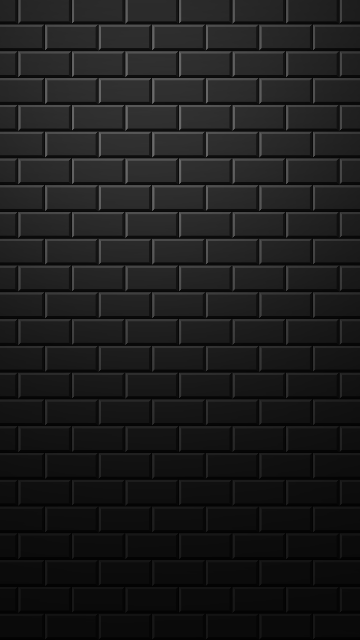
Reproduce this pattern procedurally as a Shadertoy shader.

```glsl
const float ROWS = 23.9;          // brick rows per canvas height
const vec2 BRICK = vec2(2.0, 1.0); // brick pitch in row heights
const vec2 ORIGIN = vec2(0.669, -0.1);
const float GAP = 0.015;           // half the joint width
const float BEVEL = 0.085;

// Blend from 0 to 1 as d crosses zero, over about one pixel
float cover(float d, float px) {
    return smoothstep(-0.5 * px, 0.5 * px, d);
}

// Soft pool of light, falling off from its centre
float spotlight(vec2 p, vec2 centre, float falloff) {
    vec2 d = p - centre;
    return 0.035 + 0.155 * exp(-falloff * dot(d, d));
}

// Faint horizontal grain from layered sines
float grain(vec2 p, float seed) {
    return 0.5 * sin(p.y * 17.0 + p.x * 0.8 + seed)
         + 0.3 * sin(p.y * 31.0 - p.x * 1.3 + seed * 2.0);
}

// Relative brightness of a brick; local is 0 at its top left corner
float brickShade(vec2 local, vec2 id, float px) {
    vec2 nearSide = local - GAP;          // from left and top
    vec2 farSide = BRICK - local - GAP;   // from right and bottom
    float lit = min(nearSide.x, nearSide.y);
    float shaded = min(farSide.x, farSide.y);
    float edge = min(lit, shaded);

    // Mitred bevels: bright left and top, dark right and bottom
    float bright = mix(2.2, 1.8, cover(nearSide.x - nearSide.y, px));
    float dark = mix(0.5, 0.28, cover(farSide.x - farSide.y, px));
    float bevel = mix(bright, dark, cover(lit - shaded, px));

    // Nearly flat face with a gentle slope
    float seed = dot(id, vec2(2.4, 4.1));
    float face = 1.04 - 0.08 * local.y + 0.012 * grain(local, seed);

    float shade = mix(bevel, face, cover(edge - BEVEL, px));
    return mix(0.2, shade, cover(edge, px));
}

void mainImage(out vec4 fragColor, in vec2 fragCoord) {
    vec2 p = fragCoord / iResolution.y;
    float px = ROWS / iResolution.y;

    // Running bond, counted down from the top
    vec2 wall = vec2(p.x, 1.0 - p.y) * ROWS - ORIGIN;
    float row = floor(wall.y);
    wall.x -= mod(row, 2.0) * 0.5 * BRICK.x;
    vec2 id = vec2(floor(wall.x / BRICK.x), row);
    vec2 local = wall - id * BRICK;

    float light = spotlight(p, vec2(0.23, 0.82), 5.3);
    float grey = light * brickShade(local, id, px);
    fragColor = vec4(vec3(grey), 1.0);
}
```
